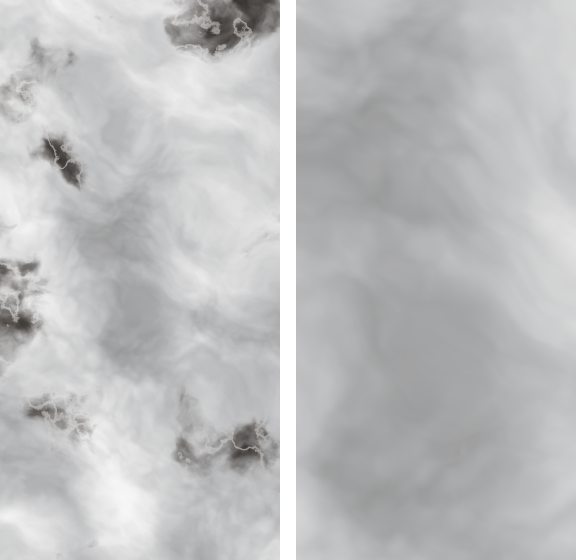
Left: the whole. Right: its middle third, enlarged.
Write a Shadertoy shader that draws this texture.

```glsl
// Bright overcast seen from above: soft warped cloud layers with slanted wisps
// and cellular puffs. Where the deck thins out, dark brown-grey mountain ground
// with pale snow ridges shows through, mostly to the left and along the top.

#define CLOUD_LEVEL   0.822   // mean brightness of the deck
#define VEIL_CONTRAST 0.42    // broad light and dark masses
#define WISP_CONTRAST 0.24    // slanted streaks
#define PUFF_CONTRAST 0.10    // small rounded billows
#define WARP_AMOUNT   0.24    // how far the layers are bent
#define GAP_START     0.59    // thinness at which ground begins to show
#define GAP_FULL      0.84    // thinness at which ground is fully bare
#define WISP_DIR      vec2(0.88, -0.47)
#define ROCK_COLOR    vec3(0.235, 0.215, 0.200)
#define SNOW_COLOR    vec3(0.74, 0.73, 0.71)
#define CLOUD_TINT    vec3(0.997, 1.000, 1.006)

float hash(vec2 cell) {
    vec3 h = fract(cell.xyx * 0.1031);
    h += dot(h, h.yzx + 33.33);
    return fract((h.x + h.y) * h.z);
}

float valueNoise(vec2 p) {
    vec2 i = floor(p), f = fract(p);
    vec2 s = f * f * f * (f * (f * 6.0 - 15.0) + 10.0);
    float low  = mix(hash(i), hash(i + vec2(1, 0)), s.x);
    float high = mix(hash(i + vec2(0, 1)), hash(i + vec2(1, 1)), s.x);
    return mix(low, high, s.y);
}

// Layered noise, turned at each octave, scaled to 0..1
float fbm(vec2 p) {
    float sum = 0.0, weight = 1.0, total = 0.0;
    for (int i = 0; i < 6; i++) {
        sum += weight * valueNoise(p);
        total += weight;
        weight *= 0.49;
        p = mat2(1.6, 1.2, -1.2, 1.6) * p + 17.3;
    }
    return sum / total;
}

// Soft cellular noise: rounded bumps around one jittered point per cell
float puffs(vec2 p) {
    vec2 cell = floor(p);
    float sum = 0.0;
    for (int y = -1; y <= 1; y++)
    for (int x = -1; x <= 1; x++) {
        vec2 c = cell + vec2(x, y);
        vec2 d = c + vec2(hash(c), hash(c + 71.7)) - p;
        sum += exp(-7.0 * dot(d, d));
    }
    return sum / (0.5 + sum);
}

// Rock with thin branching snow ridges
vec3 groundColor(vec2 p) {
    float ridge = 1.0 - abs(2.0 * fbm(p * 9.0 + 40.0) - 1.0);
    float snow = smoothstep(0.90, 0.99, ridge);
    vec3 rock = ROCK_COLOR * (0.65 + 0.7 * fbm(p * 24.0));
    return mix(rock, SNOW_COLOR, 0.7 * snow);
}

void mainImage(out vec4 fragColor, in vec2 fragCoord) {
    vec2 p = fragCoord / iResolution.x;
    float height = fragCoord.y / iResolution.y;

    // Bend the layers
    vec2 bend = vec2(fbm(p * 3.0 + 5.2), fbm(p * 3.0 + 61.8)) - 0.5;
    vec2 q = p + WARP_AMOUNT * bend;

    // Cloud brightness
    vec2 along = vec2(dot(q, WISP_DIR), dot(q, vec2(-WISP_DIR.y, WISP_DIR.x)));
    float veil = fbm(q * 2.6 + 23.0);
    float wisps = fbm(along * vec2(3.5, 8.0) + 90.0);
    float patchMask = smoothstep(0.42, 0.65, fbm(p * 2.2 + 130.0));
    float billow = 0.6 * puffs(q * 13.0) + 0.4 * puffs(q * 29.0 + 8.0) - 0.55;
    float light = CLOUD_LEVEL
                + VEIL_CONTRAST * (veil - 0.5)
                + WISP_CONTRAST * (wisps - 0.5)
                + PUFF_CONTRAST * billow * patchMask;
    light = min(light, 0.90 + 0.08 * tanh((light - 0.90) / 0.08));

    // Shaded cloud is slightly cooler
    vec3 color = light * mix(vec3(1.0), CLOUD_TINT, smoothstep(0.95, 0.75, light));

    // Openings in the deck
    float thin = fbm(q * 4.2 + 211.0) - 0.03
               + 0.09 * (1.0 - smoothstep(0.05, 0.45, p.x))
               + 0.13 * smoothstep(0.86, 1.0, height);
    float gap = smoothstep(GAP_START, GAP_FULL, thin);
    color = mix(color, groundColor(p), 0.95 * gap);

    fragColor = vec4(clamp(color, 0.0, 1.0), 1.0);
}
```
